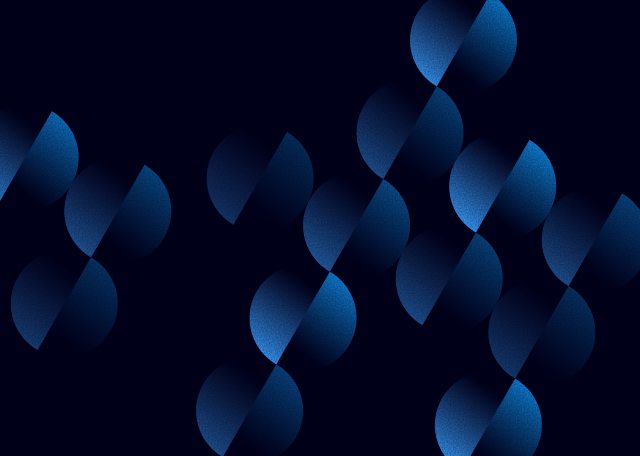
This background is drawn by a Shadertoy shader. Its source:

```glsl
// Chains of split discs with grainy blue fades on a midnight ground.

const vec3 GROUND = vec3(0.0, 0.0, 0.098);
const vec3 LEFT_TINT = vec3(0.19, 0.53, 0.87);
const vec3 RIGHT_TINT = vec3(0.05, 0.45, 0.76);

const float RADIUS = 0.1173;                // in canvas heights
const vec2 FIRST_CENTER = vec2(1.0165, 0.9121);
const vec2 ALONG = vec2(0.5, 0.8660);       // direction of the cut
const vec2 ACROSS = vec2(0.8660, -0.5);     // from chain to chain
const vec2 FADE_DIR = vec2(0.6, 0.8);       // left half darkens this way
const float FADE_END = 0.58;                // in radii from the centre
const float FADE_POWER = 1.2;
const float GRAIN_SCALE = 290.0;
const float GRAIN_AMOUNT = 0.3;

// Each chain: column, first row, number of discs
const int CHAIN_COUNT = 6;
const vec3 CHAINS[CHAIN_COUNT] = vec3[](
    vec3(-3.0, 3.0, 1.0), vec3(-2.0, 3.0, 2.0), vec3(-1.0, 2.07, 1.0),
    vec3(0.0, 0.0, 5.0), vec3(1.0, 1.0, 2.0), vec3(2.0, 1.0, 3.0));

// Brightness of the discs, chain by chain
const float LEVELS[14] = float[](
    0.85, 0.55, 0.40, 0.35,
    0.93, 0.52, 0.60, 0.95, 0.52,
    0.98, 0.52, 0.52, 0.38, 0.95);

vec2 hashGradient(vec2 cell) {
    vec3 q = fract(cell.xyx * vec3(0.1031, 0.1030, 0.0973));
    q += dot(q, q.yzx + 33.33);
    float angle = 6.2832 * fract((q.x + q.y) * q.z);
    return vec2(cos(angle), sin(angle));
}

float gradientNoise(vec2 p) {
    vec2 cell = floor(p), f = fract(p);
    vec2 u = f * f * f * (f * (f * 6.0 - 15.0) + 10.0);
    vec2 e = vec2(1.0, 0.0);
    float low = mix(dot(hashGradient(cell), f),
                    dot(hashGradient(cell + e.xy), f - e.xy), u.x);
    float high = mix(dot(hashGradient(cell + e.yx), f - e.yx),
                     dot(hashGradient(cell + e.xx), f - e.xx), u.x);
    return mix(low, high, u.y);
}

// Strength of a fade: 1 at the bright tip, 0 past the end
float fade(float t) {
    return pow(clamp((FADE_END - t) / (FADE_END + 1.0), 0.0, 1.0), FADE_POWER);
}

// Blends one disc over the colour; p is relative to its centre, in radii
vec3 paintDisc(vec3 color, vec2 p, float level, float grain, float pixel) {
    float inside = 1.0 - smoothstep(-pixel, pixel, length(p) - 1.0);
    float rightSide = smoothstep(-pixel, pixel, dot(p, ACROSS));
    float t = dot(p, FADE_DIR);
    float strength = level * (1.0 + GRAIN_AMOUNT * grain);
    vec3 leftHalf = mix(color, LEFT_TINT, strength * fade(t));
    vec3 rightHalf = mix(color, RIGHT_TINT, strength * fade(-t));
    return mix(color, mix(leftHalf, rightHalf, rightSide), inside);
}

void mainImage(out vec4 fragColor, in vec2 fragCoord) {
    vec2 uv = fragCoord / iResolution.y;
    float pixel = 0.6 / (iResolution.y * RADIUS);
    float grain = gradientNoise(uv * GRAIN_SCALE);
    vec3 color = GROUND;

    // Walk down every chain, one disc diameter per step
    int disc = 0;
    for (int i = 0; i < CHAIN_COUNT; i++) {
        vec3 chain = CHAINS[i];
        for (int k = 0; k < int(chain.z); k++) {
            float row = chain.y + float(k);
            vec2 center = FIRST_CENTER
                        + 2.0 * RADIUS * (chain.x * ACROSS - row * ALONG);
            color = paintDisc(color, (uv - center) / RADIUS,
                              LEVELS[disc], grain, pixel);
            disc++;
        }
    }
    fragColor = vec4(color, 1.0);
}
```
